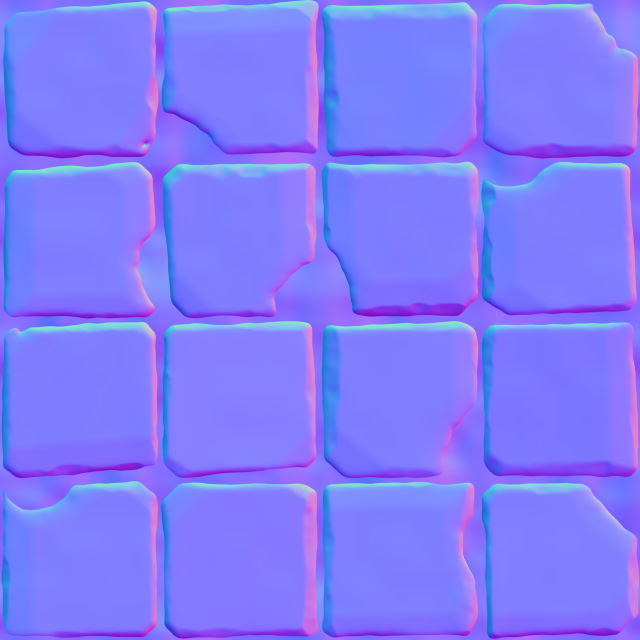
Give the GLSL for this texture map, as a WebGL 2 fragment shader.

```glsl
#version 300 es
precision highp float;
// Tangent-space normal map of a 4 by 4 grid of worn, chiselled stone blocks.
// Each block is cut by eight jittered planes and a curved bite; its height
// is differentiated for the normal and laid over gently rolling mortar.

uniform vec2 u_resolution;
out vec4 fragColor;

const float GRID = 4.0;

float hash(vec2 p) {
    vec3 v = fract(p.xyx * vec3(0.1031, 0.1030, 0.0973));
    v += dot(v, v.yzx + 33.33);
    return fract((v.x + v.y) * v.z);
}

// Value noise that wraps with the grid; p is in cells, freq is a whole number
float noise(vec2 p, float freq, float seed) {
    p *= freq;
    vec2 i = floor(p), f = p - i;
    f = f * f * f * (f * (f * 6.0 - 15.0) + 10.0);
    float period = GRID * freq;
    vec2 a = mod(i, period) + seed, b = mod(i + 1.0, period) + seed;
    return mix(mix(hash(a), hash(vec2(b.x, a.y)), f.x),
               mix(hash(vec2(a.x, b.y)), hash(b), f.x), f.y);
}

float smoothMin(float a, float b, float k) {
    float h = max(k - abs(a - b), 0.0) / k;
    return min(a, b) - h * h * k * 0.25;
}

// Returns x: distance inside the block outline, y: block height
vec2 block(vec2 p, vec2 id) {
    vec2 q = p - id - 0.5;
    float broad = noise(p, 5.0, 11.0) - 0.5;
    float fine = noise(p, 13.0, 37.0) - 0.5;
    float wobble = broad * 0.022 + fine * 0.009;
    float inside = 1.0, facets = 0.0;

    // Four sides (even) and four corners (odd)
    for (int i = 0; i < 8; i++) {
        float k = float(i);
        bool corner = i % 2 == 1;
        float r1 = hash(id + 7.0 * k + 3.0);
        float r2 = hash(id + 5.0 * k + 71.0);
        float r3 = hash(id + 9.0 * k + 151.0);
        float jitter = pow(r1 - 0.5, 3.0) * (corner ? 2.5 : 0.8);
        float angle = k * 0.785398 + jitter;
        float reach = corner ? 0.65 - 0.07 * r2 * r2
                             : 0.481 - 0.3 * abs(jitter);
        float d = reach - dot(q, vec2(cos(angle), sin(angle)));
        inside = smoothMin(inside, d + wobble, 0.022);

        // Flat bevel with an uneven inner crease
        float width = 0.025 + 0.075 * r3 * r3 + 0.05 * broad + 0.025 * fine;
        float slope = corner ? 0.25 + 0.2 * r1 : 0.32 + 0.35 * r2;
        facets = smoothMin(facets, slope * (d - max(width, 0.012)), 0.007);

        // Wide, shallow cut on a few sides
        if (r2 > 0.72)
            facets = smoothMin(facets, 0.13 * (d - 0.12 - 0.1 * r3), 0.004);
    }

    // Curved bite out of one side or corner on some blocks
    float turn = 6.283185 * hash(id + 211.0);
    vec2 away = vec2(cos(turn), sin(turn));
    vec2 rel = q - away * 0.57;
    rel = vec2(dot(rel, away), dot(rel, vec2(-away.y, away.x)) * 0.6);
    float size = 0.17 * step(0.4, hash(id + 233.0));
    float bite = length(rel) - size + wobble * 2.5;
    inside = smoothMin(inside, bite, 0.04);
    facets = smoothMin(facets, 0.22 * (bite - 0.06), 0.02);

    // Steep rim of varying strength, then a slight tilt of the whole face
    float rim = mix(0.006, 0.036, noise(p, 3.0, 83.0));
    float height = facets - rim * exp(-max(inside, 0.0) / 0.016);
    vec2 tilt = vec2(hash(id + 301.0), hash(id + 331.0)) - 0.5;
    float tilted = step(0.7, hash(id + 353.0));
    height += dot(q, tilt) * mix(0.02, 0.22, tilted);
    height += 0.006 * noise(p, 4.0, 97.0);
    return vec2(inside, height);
}

float mortar(vec2 p) {
    return 0.11 * noise(p, 2.0, 131.0) + 0.035 * noise(p, 5.0, 173.0);
}

void main() {
    vec2 p = gl_FragCoord.xy / u_resolution * GRID;
    vec2 id = floor(p);
    vec2 e = vec2(0.005, 0.0);

    // Slopes of the stone and of the mortar, kept apart for a crisp outline
    vec2 here = block(p, id);
    vec2 stoneSlope = vec2(block(p + e.xy, id).y - block(p - e.xy, id).y,
                           block(p + e.yx, id).y - block(p - e.yx, id).y)
                      / (2.0 * e.x);
    vec2 mortarSlope = vec2(mortar(p + e.xy) - mortar(p - e.xy),
                            mortar(p + e.yx) - mortar(p - e.yx))
                       / (2.0 * e.x);
    mortarSlope += vec2(-0.04, 0.12);

    vec3 stone = normalize(vec3(-stoneSlope, 1.0));
    vec3 ground = normalize(vec3(-mortarSlope, 1.0));
    float soft = 0.75 * GRID / u_resolution.y;
    float mask = smoothstep(-soft, soft, here.x);
    vec3 normal = normalize(mix(ground, stone, mask));

    fragColor = vec4(normal * 0.5 + vec3(0.5, 0.495, 0.5), 1.0);
}
```
